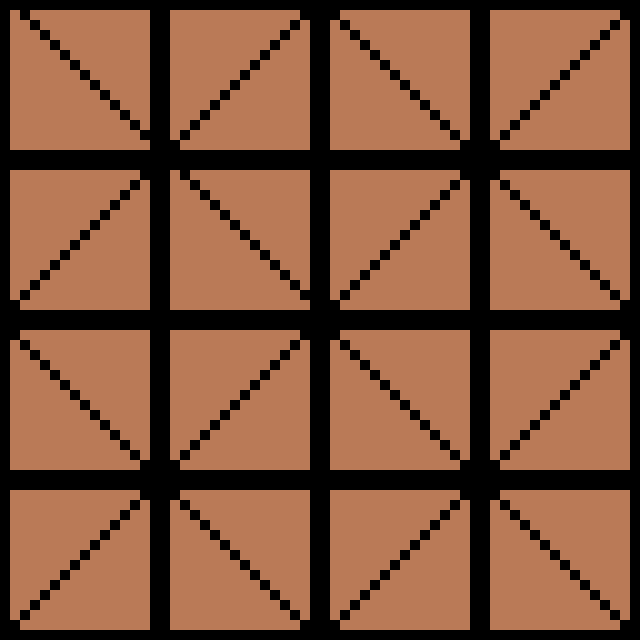
Reproduce this pattern procedurally as a three.js fragment shader.

```glsl
varying vec2 vUv;

#define TILES 4.0
#define TILE_CELLS 16.0
#define BORDER_CELLS 1.0
#define CLAY vec3(0.73, 0.48, 0.34)
#define INK vec3(0.0)

// 1.0 where a whole grid cell is inked, wrapping at the canvas edges
float inkCell(vec2 cell) {
  cell = mod(cell, TILES * TILE_CELLS);
  vec2 tile = floor((cell + 0.5) / TILE_CELLS);
  vec2 local = cell - tile * TILE_CELLS;

  // Frame around each tile
  vec2 toEdge = min(local, TILE_CELLS - 1.0 - local);
  if (min(toEdge.x, toEdge.y) < BORDER_CELLS - 0.5) return 1.0;

  // Diagonals alternate as a checkerboard
  bool falling = mod(tile.x + tile.y, 2.0) > 0.5;

  // Falling steps sit one cell further right in the upper left quadrant
  bool shifted = tile.x < TILES * 0.5 - 0.5 && tile.y > TILES * 0.5 - 0.5;
  float fallSum = TILE_CELLS - 1.0 + (shifted ? 1.0 : 0.0);

  float offset = falling ? local.x + local.y - fallSum : local.x - local.y;
  return 1.0 - step(0.5, abs(offset));
}

void main() {
  vec2 grid = vUv * TILES * TILE_CELLS;
  vec2 pixel = max(fwidth(grid), vec2(1e-4));

  // Blend neighbouring cells across one screen pixel
  vec2 corner = floor(grid - 0.5);
  vec2 blend = clamp((grid - corner - 1.0) / pixel + 0.5, 0.0, 1.0);
  float lower = mix(inkCell(corner), inkCell(corner + vec2(1.0, 0.0)), blend.x);
  float upper = mix(inkCell(corner + vec2(0.0, 1.0)), inkCell(corner + 1.0), blend.x);

  gl_FragColor = vec4(mix(CLAY, INK, mix(lower, upper, blend.y)), 1.0);
}
```
